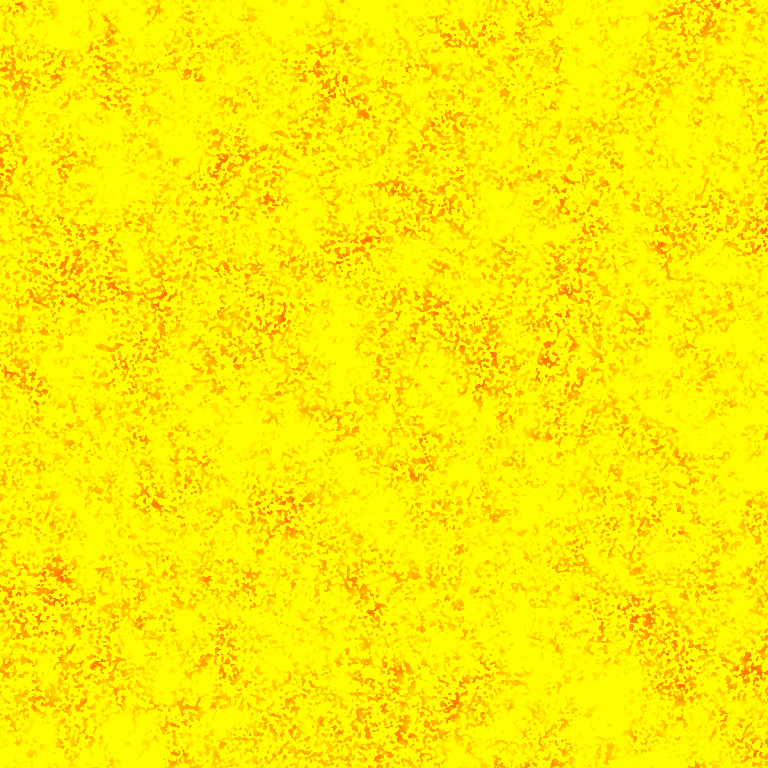
Give the GLSL for this texture, as a three.js fragment shader.

```glsl
// Bright yellow ground sprinkled with fine orange grains that gather in faint cloudy patches.
varying vec2 vUv;

const vec3 YELLOW = vec3(1.0, 0.995, 0.0);
const vec3 DEEP_ORANGE = vec3(1.0, 0.44, 0.0);

const float PATCH_SCALE = 9.0;     // largest patches across the canvas
const float PATCH_GAIN = 1.0;      // strength of each finer octave
const float PATCH_PALE = 0.36;     // patch value where grains vanish
const float PATCH_STRONG = 0.77;   // patch value where grains are deepest
const float GRAIN_SCALE = 265.0;   // grain cells across the canvas
const float SPECK_SCALE = 390.0;   // finer cells that roughen the grains
const float SPECK_SHARE = 0.35;
const float GRAIN_LEVEL = 0.567;   // higher gives fewer grains
const float GRAIN_EDGE = 0.07;     // half width of the soft edge
const float CLUSTERING = 0.08;     // extra grain cover in strong patches

float hash(vec2 cell) {
  vec3 p = fract(vec3(cell.xyx) * 0.1031);
  p += dot(p, p.yzx + 33.33);
  return fract((p.x + p.y) * p.z);
}

float valueNoise(vec2 p) {
  vec2 cell = floor(p);
  vec2 f = fract(p);
  vec2 blend = f * f * (3.0 - 2.0 * f);
  float low = mix(hash(cell), hash(cell + vec2(1.0, 0.0)), blend.x);
  float high = mix(hash(cell + vec2(0.0, 1.0)), hash(cell + vec2(1.0)), blend.x);
  return mix(low, high, blend.y);
}

vec2 rotate(vec2 p, float angle) {
  float c = cos(angle);
  float s = sin(angle);
  return vec2(c * p.x - s * p.y, s * p.x + c * p.y);
}

// Fractal clouds, normalised to 0..1; each octave is turned to hide the lattice.
float patches(vec2 uv) {
  vec2 p = uv * PATCH_SCALE + 17.0;
  float sum = 0.0;
  float total = 0.0;
  float weight = 1.0;
  for (int octave = 0; octave < 5; octave++) {
    sum += weight * valueNoise(p);
    total += weight;
    weight *= PATCH_GAIN;
    p = rotate(p, 0.65) * 2.0 + 41.0;
  }
  return sum / total;
}

// Small irregular blobs from two noise layers at different angles.
float grainField(vec2 uv) {
  float grain = valueNoise(rotate(uv, 0.4) * GRAIN_SCALE + 530.0);
  float speck = valueNoise(rotate(uv, 1.1) * SPECK_SCALE + 910.0);
  return mix(grain, speck, SPECK_SHARE);
}

void main() {
  float cloud = patches(vUv);
  float depth = clamp((cloud - PATCH_PALE) / (PATCH_STRONG - PATCH_PALE), 0.0, 1.0);

  float level = GRAIN_LEVEL - CLUSTERING * (cloud - 0.5);
  float grain = smoothstep(level - GRAIN_EDGE, level + GRAIN_EDGE, grainField(vUv));

  gl_FragColor = vec4(mix(YELLOW, DEEP_ORANGE, grain * depth), 1.0);
}
```
